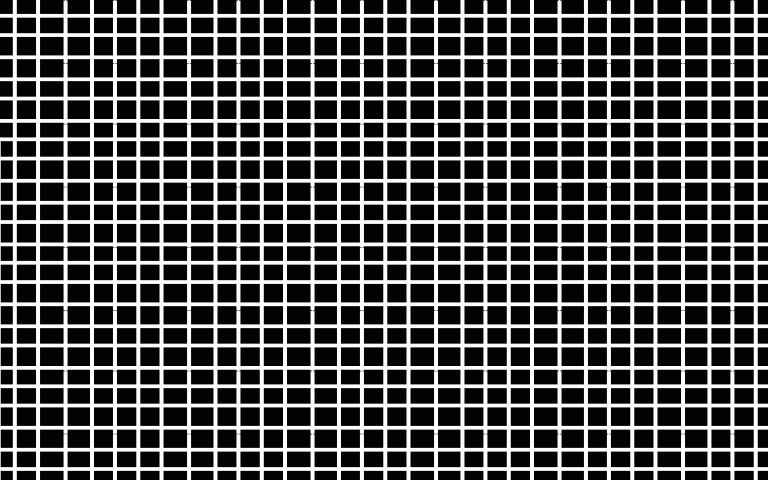
A WebGL 2 fragment shader for this pattern:

```glsl
#version 300 es
precision highp float;

#define TILES_DOWN 3.887
#define TILE_ORIGIN vec2(0.531, 0.464)
#define LINE_HALF vec2(0.0163, 0.0152)
#define NICK_HALF_HEIGHT 0.0032
#define NICK_CORE 0.0045
#define EDGE_WIDTH 0.006
#define EDGE_START 1.12
#define INK vec3(0.008)
#define PAPER vec3(0.99)

uniform vec2 u_resolution;
out vec4 fragColor;

// Uneven line positions inside one repeating tile
const float COLUMNS[5] = float[5](0.0, 0.214, 0.400, 0.589, 0.777);
const float ROWS[6] = float[6](0.0, 0.178, 0.334, 0.515, 0.664, 0.820);

// Distance to the nearest repeat of a position
float wrapDistance(float t, float position) {
    return abs(fract(t - position + 0.5) - 0.5);
}

// Share of a pixel covered by a band
float band(float dist, float halfWidth, float pixel) {
    return clamp(0.5 + (halfWidth - dist) / pixel, 0.0, 1.0)
         * min(1.0, 2.0 * halfWidth / pixel);
}

// Thin broken cuts across two of the columns
float nicks(vec2 tile, float pixel) {
    float dx = min(wrapDistance(tile.x, COLUMNS[0]),
                   wrapDistance(tile.x, COLUMNS[2]));
    float dy = min(wrapDistance(tile.y, 0.051),
                   wrapDistance(tile.y, 0.541));
    float across = band(dx, 0.025, pixel) * (1.0 - band(dx, NICK_CORE, pixel));
    return across * band(dy, NICK_HALF_HEIGHT, pixel);
}

void main() {
    float pixel = TILES_DOWN / u_resolution.y;
    vec2 fromTop = vec2(gl_FragCoord.x, u_resolution.y - gl_FragCoord.y) * pixel;
    vec2 tile = fromTop - TILE_ORIGIN;

    // Nearest column and row
    vec2 nearest = vec2(1.0);
    for (int i = 0; i < 5; i++) nearest.x = min(nearest.x, wrapDistance(tile.x, COLUMNS[i]));
    for (int i = 0; i < 6; i++) nearest.y = min(nearest.y, wrapDistance(tile.y, ROWS[i]));

    float column = band(nearest.x, LINE_HALF.x, pixel);
    float row = band(nearest.y, LINE_HALF.y, pixel);
    column *= 1.0 - nicks(tile, pixel);

    // Faint sliver along the lower left border
    float sliver = band(fromTop.x, EDGE_WIDTH, pixel) * step(EDGE_START, fromTop.y);

    float light = 1.0 - (1.0 - column) * (1.0 - row) * (1.0 - sliver);
    fragColor = vec4(mix(INK, PAPER, light), 1.0);
}
```
